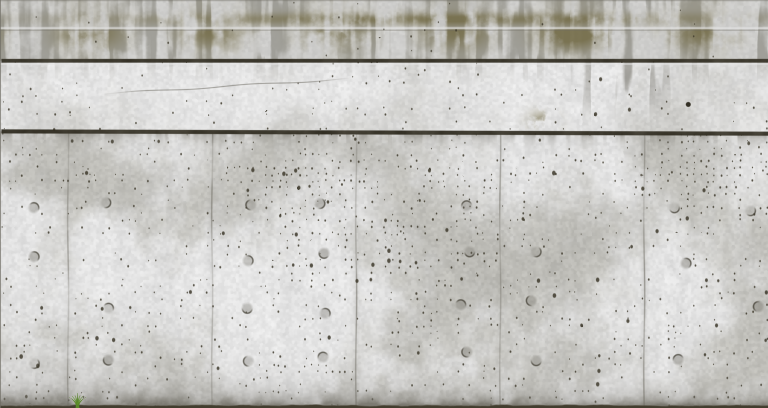
Give the GLSL for this texture, as a WebGL 2 fragment shader.

```glsl
#version 300 es
precision highp float;
// Weathered concrete wall: dark grooves, mossy ledge, panel seams, pores and plugs.
uniform vec2 u_resolution;
out vec4 fragColor;

const vec3 PALE = vec3(0.895);
const vec3 GREY = vec3(0.68, 0.675, 0.645);
const vec3 DIRT = vec3(0.43, 0.42, 0.385);
const vec3 MOSS = vec3(0.46, 0.43, 0.29);
const vec3 DARK = vec3(0.20, 0.185, 0.14);
const vec3 LEAF = vec3(0.36, 0.55, 0.16);

float hash(vec2 p) {
  vec3 q = fract(p.xyx * 0.1031);
  q += dot(q, q.yzx + 33.33);
  return fract((q.x + q.y) * q.z);
}
vec2 hash2(vec2 p) { return vec2(hash(p), hash(p + 57.3)); }

// Smooth cellular noise: random values blended by distance to cell points
float cells(vec2 p) {
  vec2 id = floor(p), f = p - id;
  float sum = 0.0005, weight = 0.001;
  for (int k = 0; k < 9; k++) {
    vec2 o = vec2(k % 3 - 1, k / 3 - 1);
    vec2 d = o + 0.25 + 0.5 * hash2(id + o) - f;
    float w = pow(max(0.0, 1.0 - dot(d, d)), 3.0);
    sum += w * hash(id + o + 19.7);
    weight += w;
  }
  return sum / weight;
}
float clouds(vec2 p) {
  float sum = 0.0, amp = 0.533;
  for (int i = 0; i < 4; i++) {
    sum += amp * cells(p);
    p = mat2(1.7, 1.1, -1.1, 1.7) * p + 11.3;
    amp *= 0.5;
  }
  return sum;
}
float blob(vec2 p, float x, float y, float w, float h) {
  vec2 q = (p - vec2(x, y)) / vec2(w, h);
  return exp(-dot(q, q));
}
float line(float d, float halfWidth, float px) {
  return 1.0 - smoothstep(halfWidth - px, halfWidth + px, abs(d));
}

// One randomly sized pit per grid cell
float pores(vec2 p, float scale, float radius, float density, float px) {
  vec2 id = floor(p * scale);
  vec2 d = (fract(p * scale) - 0.3 - 0.4 * hash2(id)) / scale;
  float r = radius * (0.35 + 0.65 * hash(id + 3.9));
  return step(hash(id + 8.2), density) * line(length(d * vec2(1.1, 0.85)), r, px);
}

// Plugs in paired columns: x = smudge, y = dark crescent rim
vec2 plugs(vec2 p, float px) {
  vec2 pitch = vec2(0.1765, 0.123), start = vec2(0.078, 0.124);
  vec2 id = floor((p - start) / pitch + 0.5);
  vec2 d = p - start - id * pitch - (hash2(id + 4.0) - 0.5) * 0.033;
  float shown = step(0.2, hash(id + 31.0)) * step(mod(id.x, 3.0), 1.5) * step(0.0, id.y) * step(id.y, 3.0);
  float turn = 6.283 * hash(id + 12.0), r = length(d);
  float arc = smoothstep(-0.2, 0.9, dot(d / max(r, 0.001), vec2(cos(turn), sin(turn))));
  float disc = 1.0 - smoothstep(0.008, 0.017, r);
  return shown * vec2(disc * (0.4 + 0.6 * hash(id)), arc * line(r - 0.012, 0.0018, px));
}

void main() {
  vec2 p = gl_FragCoord.xy / u_resolution.y;
  float px = 0.8 / u_resolution.y;
  float topGap = p.y - 0.851, lowGap = p.y - 0.678 + 0.003 * p.x;
  float ledge = smoothstep(-px, px, topGap);
  float panel = 1.0 - smoothstep(-px, px, lowGap);
  float band = (1.0 - ledge) * (1.0 - panel);
  float cloud = clouds(p * 4.0 + 2.0), fine = clouds(p * 24.0);
  vec2 tall = p * vec2(42.0, 5.0);
  float drip = 0.6 * cells(tall) + 0.4 * cells(tall * 2.3 + 7.1);

  // Damp stains and cleaner areas
  float damp = blob(p, 0.95, 0.49, 0.13, 0.16) + 0.7 * blob(p, 0.32, 0.47, 0.24, 0.1)
    + 0.65 * blob(p, 1.52, 0.43, 0.22, 0.09) + 0.5 * blob(p, 1.2, 0.38, 0.18, 0.16)
    + 0.5 * blob(p, 0.6, 0.24, 0.12, 0.1) + 0.5 * blob(p, 0.1, 0.22, 0.12, 0.15);
  float clean = blob(p, 0.74, 0.53, 0.14, 0.15) + blob(p, 0.8, 0.17, 0.18, 0.1);
  float stain = smoothstep(0.36, 0.85, cloud + 0.24 * damp - 0.15 * clean + 0.35 * (fine - 0.5));
  vec3 col = mix(PALE, GREY, stain * mix(0.45, 0.72, panel));
  col += 0.07 * fine + 0.06 * cells(p * 140.0) + 0.035 * drip - 0.082;

  // Panel seams
  float seam = mod(p.x + 0.009, 0.353) - 0.176 + 0.0012 * sin(p.y * 17.0);
  float worn = panel * (0.3 + 0.7 * cells(vec2(floor(p.x / 0.353) * 5.0, p.y * 9.0)));
  col = mix(col, DIRT, worn * (0.55 * line(seam, 0.0017, px) + 0.1 * line(seam, 0.008, 0.007)));

  // Grey runs and moss on the ledge
  float run = smoothstep(0.42, 0.8, drip + 0.3 * (fine - 0.5));
  col = mix(col, GREY * 0.88, ledge * (0.25 + 0.65 * run));
  float tufts = 0.5 + 0.5 * cos(21.0 * (p.x - 0.52)) + 0.5 * blob(p, 1.37, 0.9, 0.08, 0.1);
  float hang = smoothstep(0.86, 0.92, p.y) * (1.0 - smoothstep(0.925, 0.935, p.y));
  float moss = 0.65 * blob(p, 1.05, 0.953, 0.75, 0.016) + (0.55 * hang + 0.15) * tufts;
  moss *= smoothstep(0.22, 0.65, 0.5 * (drip + fine));
  col = mix(col, MOSS, min(ledge * moss * 1.25, 0.9));
  col = mix(col, PALE, 0.75 * line(p.y - 0.931, 0.0025, px * 1.5));
  col = mix(col, DIRT, 0.45 * line(p.y - 0.926, 0.0012, px) + 0.4 * line(p.y - 0.999, 0.002, px));

  // Middle band: runs, moss patch, hairline crack, rust pit
  float wet = blob(p, 1.52, 0.79, 0.11, 0.07) + 0.35 * smoothstep(0.78, 0.85, p.y);
  col = mix(col, DIRT, band * 0.55 * wet * smoothstep(0.5, 0.75, drip));
  col = mix(col, MOSS, band * 0.8 * blob(p, 1.33, 0.695, 0.035, 0.03) * smoothstep(0.35, 0.6, fine));
  float crack = p.y - 0.754 - 0.062 * p.x - 0.002 * sin(p.x * 23.0);
  col = mix(col, DIRT, 0.6 * line(p.x - 0.56, 0.25, 0.07) * line(crack, 0.0012, px));
  col = mix(col, DARK, line(length(p - vec2(1.687, 0.744)), 0.006, px));

  // Air pores and plugs
  float crowd = 0.13 + 0.3 * blob(p, 0.72, 0.53, 0.13, 0.16) + 0.4 * blob(p, 1.74, 0.57, 0.17, 0.1)
    + 0.2 * blob(p, 1.03, 0.5, 0.25, 0.2);
  crowd *= mix(0.45, 1.0, panel) * (1.0 - 0.7 * ledge);
  float pits = pores(p, 62.0, 0.0024, crowd * 1.2, px) + pores(p + 3.7, 27.0, 0.0048, crowd * 0.6, px);
  col = mix(col, DARK * 1.2, min(0.85 * pits, 0.9));
  vec2 plug = plugs(p, px) * panel;
  col = mix(mix(col, DIRT, 0.4 * plug.x), DARK, 0.65 * plug.y);

  // Grooves with a damp shadow and bright lip
  col = mix(col, DIRT, 0.6 * panel * exp(min(lowGap, 0.0) / 0.018) * smoothstep(0.25, 0.7, drip));
  col = mix(col, PALE, 0.6 * line(topGap + 0.008, 0.002, px));
  float groove = max(line(topGap, 0.0046, px), line(lowGap, 0.005, px));
  col = mix(col, DARK + 0.12 * (fine - 0.4), 0.95 * groove * smoothstep(0.002, 0.005, p.x));

  // Soiled foot and left edge
  float foot = exp(-p.y / (0.022 + 0.022 * exp(-p.x * 1.5)));
  col = mix(col, DIRT, min(foot * (0.35 + 1.1 * fine), 0.85));
  col = mix(col, DARK * 1.3, 1.0 - smoothstep(0.004, 0.009, p.y + 0.006 * (fine - 0.5)));
  col = mix(col, DIRT, 0.7 * line(p.x, 0.0025, 0.0015));

  // Weed: a fan of tapered blades
  for (float k = -3.0; k < 3.5; k++) {
    float t = p.y / (0.036 - 0.003 * abs(k));
    float blade = line(p.x - 0.19 - k * 0.007 * t * t, 0.0038 * (1.0 - t), px) * step(t, 0.99);
    col = mix(col, LEAF * (0.9 + 0.1 * k * sin(k)), 0.85 * blade);
  }
  fragColor = vec4(clamp(col, 0.0, 1.0), 1.0);
}
```
